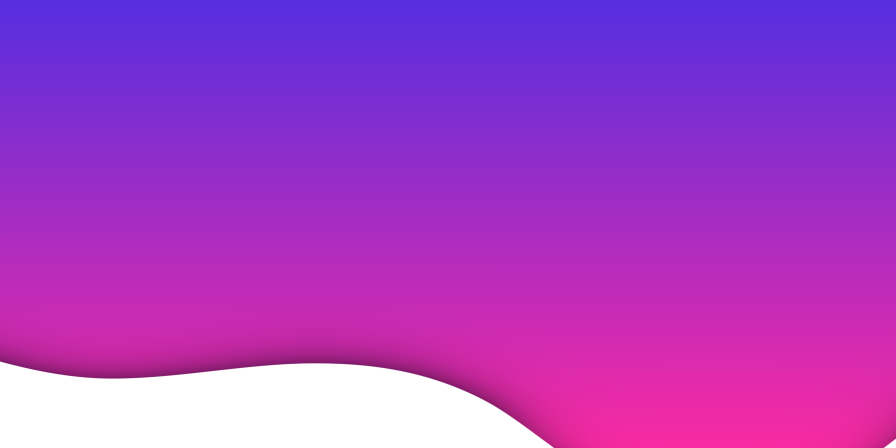
Give the GLSL for this background, as a Shadertoy shader.

```glsl
const vec3 SKY_TOP = vec3(0.335, 0.18, 0.88);
const vec3 SKY_BOTTOM = vec3(0.98, 0.165, 0.635);
const vec3 SHADOW_COLOR = vec3(0.12, 0.04, 0.14);
const vec3 PAPER = vec3(1.0);

// Wave knots: position x, height, slope
const int KNOT_COUNT = 7;
const vec3 KNOTS[KNOT_COUNT] = vec3[KNOT_COUNT](
    vec3(0.0, 0.193, -0.27), vec3(0.25, 0.155, 0.0),
    vec3(0.703, 0.189, 0.0), vec3(1.08, 0.107, -0.52),
    vec3(1.237, 0.0, -0.72), vec3(1.6, -0.16, 0.0),
    vec3(2.0, 0.021, 0.78));

// Cubic Hermite segment from knot a to knot b
float hermite(vec3 a, vec3 b, float x) {
    float span = b.x - a.x;
    float t = (x - a.x) / span;
    float s = 1.0 - t;
    float ease = t * t * (3.0 - 2.0 * t);
    return mix(a.y, b.y, ease) + span * t * s * (a.z * s - b.z * t);
}

float waveHeight(float x) {
    float height = KNOTS[0].y;
    for (int i = 0; i < KNOT_COUNT - 1; i++) {
        if (x >= KNOTS[i].x) height = hermite(KNOTS[i], KNOTS[i + 1], x);
    }
    return height;
}

// Approximate signed distance above the wave
float waveDistance(vec2 p, float stepSize) {
    float slope = (waveHeight(p.x + stepSize) - waveHeight(p.x - stepSize)) / (2.0 * stepSize);
    return (p.y - waveHeight(p.x)) / sqrt(1.0 + slope * slope);
}

// Soft shadow, weaker where the wave leaves the lower edge
float shadowAmount(float dist, float y, float blur) {
    float fade = mix(0.6, 1.0, smoothstep(0.0, 0.12, y));
    return 0.5 * fade * exp(-max(dist, 0.0) / blur);
}

void mainImage(out vec4 fragColor, in vec2 fragCoord) {
    vec2 p = fragCoord / iResolution.y;
    float pixel = 1.0 / iResolution.y;
    float dist = waveDistance(p, 0.002);

    // Vertical gradient, shadow, then the white wave
    vec3 color = mix(SKY_BOTTOM, SKY_TOP, p.y);
    color = mix(color, SHADOW_COLOR, shadowAmount(dist, p.y, 0.034));
    color = mix(PAPER, color, smoothstep(-0.75 * pixel, 0.75 * pixel, dist));
    fragColor = vec4(color, 1.0);
}
```
